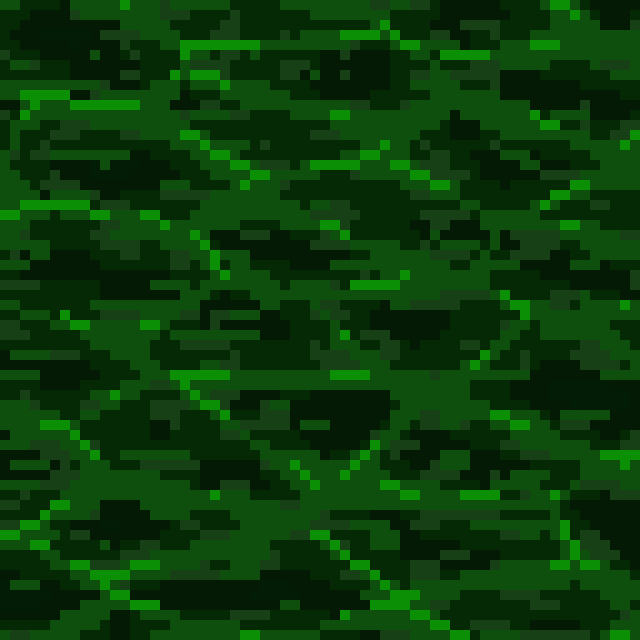
Write a Shadertoy shader that draws this texture.

```glsl
// Blocky mosaic of dense green leaves with pale veins and bright glints.

vec2 hash2(vec2 p) {
    vec3 h = fract(p.xyx * vec3(0.1031, 0.1030, 0.0973));
    h += dot(h, h.yzx + 33.33);
    return fract((h.xx + h.yz) * h.zy);
}

float cornerSlope(vec2 corner, vec2 offset) {
    float angle = 6.2832 * hash2(corner + 71.0).x;
    return dot(vec2(cos(angle), sin(angle)), offset);
}

float gradientNoise(vec2 p) {
    vec2 i = floor(p), f = fract(p);
    vec2 u = f * f * f * (f * (f * 6.0 - 15.0) + 10.0);
    vec2 e = vec2(1, 0);
    return mix(mix(cornerSlope(i, f), cornerSlope(i + e, f - e), u.x),
               mix(cornerSlope(i + e.yx, f - e.yx), cornerSlope(i + 1.0, f - 1.0), u.x), u.y);
}

vec2 leafCentre(vec2 cell) {
    return cell + 0.5 + 0.8 * (hash2(cell + 19.0) - 0.5);
}

// x: distance to the nearest leaf edge in blocks, y: 1 on a one-block line along it
vec2 leafEdge(vec2 block) {
    // Slanted lattice whose axes run down-right and up-right
    mat2 lattice = mat2(1.15 / 27.0, 0.85 / 27.0, 1.15 / 13.0, -0.85 / 13.0);
    vec2 q = lattice * block, home = floor(q);
    vec2 nearest = vec2(9);
    for (int j = -2; j <= 2; j++)
    for (int i = -2; i <= 2; i++) {
        vec2 a = leafCentre(home + vec2(i, j)) - q;
        if (dot(a, a) < dot(nearest, nearest)) nearest = a;
    }
    float edge = 99.0, line = 0.0;
    for (int j = -2; j <= 2; j++)
    for (int i = -2; i <= 2; i++) {
        vec2 b = leafCentre(home + vec2(i, j)) - q;
        vec2 slope = (b - nearest) * lattice;
        if (dot(slope, slope) < 1e-8) continue;
        float gap = 0.5 * (dot(b, b) - dot(nearest, nearest));
        float d = gap / length(slope);
        if (d < edge) {
            edge = d;
            bool below = slope.y < 0.0;
            line = below && gap < max(abs(slope.x), abs(slope.y)) ? 1.0 : 0.0;
        }
    }
    return vec2(edge, line);
}

void mainImage(out vec4 fragColor, in vec2 fragCoord) {
    // Every block of a 64 by 64 grid takes one flat colour
    vec2 block = floor(fragCoord / iResolution.y * 64.0) + 0.5;
    vec2 edge = leafEdge(block);

    vec3 leaf = vec3(0.02, 0.16, 0.02);
    vec3 shadow = vec3(0.02, 0.10, 0.02);
    vec3 deepShadow = vec3(0.01, 0.11, 0.02);
    vec3 moss = vec3(0.09, 0.25, 0.09);
    vec3 vein = vec3(0.06, 0.31, 0.05);
    vec3 glint = vec3(0.04, 0.56, 0.02);

    // Dark hollows inside the leaves
    float depth = edge.x + 6.0 * gradientNoise(block / vec2(13, 5) + 3.7);
    vec3 color = leaf;
    if (depth > 3.3) color = shadow;
    if (depth > 6.3) color = deepShadow;

    // Mossy flecks near the veins and thin level streaks
    float fleck = gradientNoise(block / vec2(5.3, 2.1) + 41.3);
    if (fleck > 0.15 && edge.x < 3.5) color = moss;
    float streak = gradientNoise(block * vec2(0.14, 0.73) + 87.1);
    if (streak > 0.27) color = vein;

    // Veins of uneven width, broken by glints
    float halfWidth = max(0.5, 1.0 + 2.5 * gradientNoise(block / 9.0 + 23.9));
    if (edge.x < halfWidth) color = vein;
    float dash = gradientNoise(block / vec2(7.3, 6.1) + 61.7);
    if (edge.y > 0.5 && dash > 0.07) color = glint;

    fragColor = vec4(color, 1.0);
}
```
